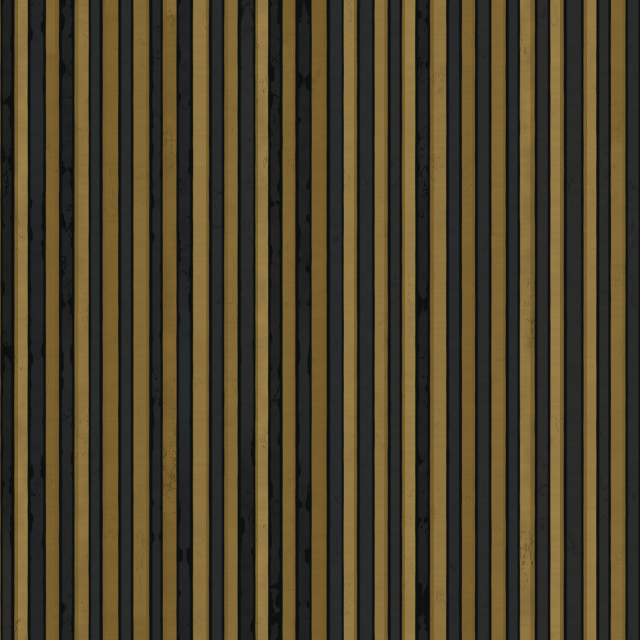
A Shadertoy shader for this texture:

```glsl
// Upright slats: worn brass bars alternating with charcoal bars in black grooves.
// Each bar gets hashed edges, tint and bevel; noise adds grain, chips and cracks.

#define BARS 21.45      // brass bars across the canvas
#define PHASE 0.225     // start of the first cell, in cells
#define BRASS_WIDTH 0.5 // mean brass width, in cells
#define GROOVE 0.085    // mean black groove width, in cells
#define WEAR 1.0        // strength of chips and cracks

const vec3 BLACK = vec3(0.055, 0.058, 0.06);
const vec3 SOOT = vec3(0.115, 0.12, 0.122);
const vec3 CHARCOAL = vec3(0.172, 0.172, 0.165);
const vec3 BRASS_DARK = vec3(0.47, 0.37, 0.175);
const vec3 BRASS = vec3(0.545, 0.445, 0.243);
const vec3 BRASS_LIGHT = vec3(0.59, 0.49, 0.28);

float hash(vec2 p) {
    vec3 q = fract(p.xyx * vec3(0.1031, 0.1030, 0.0973));
    q += dot(q, q.yzx + 33.33);
    return fract((q.x + q.y) * q.z);
}

float noise(vec2 p) {
    vec2 i = floor(p), f = fract(p);
    f = f * f * (3.0 - 2.0 * f);
    return mix(mix(hash(i), hash(i + vec2(1, 0)), f.x),
               mix(hash(i + vec2(0, 1)), hash(i + vec2(1, 1)), f.x), f.y);
}

float fbm(vec2 p) {
    float sum = 0.0, amp = 0.5;
    for (int i = 0; i < 4; i++) {
        sum += amp * noise(p);
        p = p * 2.03 + 17.1;
        amp *= 0.5;
    }
    return sum;
}

// Left and right edge of brass bar k, in cells
vec2 brassEdges(float k) {
    float center = k + 0.5 + 0.11 * (hash(vec2(k, 3.0)) - 0.5);
    float width = BRASS_WIDTH + 0.13 * (hash(vec2(k, 8.0)) - 0.5);
    return center + vec2(-0.5, 0.5) * width;
}

// Smooth coverage of the span from e.x to e.y
float span(float x, vec2 e, float soft) {
    return smoothstep(-soft, soft, x - e.x) * smoothstep(-soft, soft, e.y - x);
}

// Thin, broken, winding cracks
float cracks(vec2 p) {
    float ridge = abs(fbm(p * vec2(55.0, 28.0)) - 0.47);
    return smoothstep(0.022, 0.004, ridge) * smoothstep(0.46, 0.62, fbm(p * 13.0 + 40.0));
}

vec3 darkBar(vec2 p, float u, float k, float soft) {
    // Wear is heavier on the left and fades in and out along each bar
    float worn = smoothstep(0.35, 0.75, hash(vec2(k, 21.0)) + 0.55 - 1.1 * p.x);
    worn *= WEAR * smoothstep(0.2, 0.5, noise(vec2(k * 7.3, p.y * 2.5)));

    // Charcoal face between two grooves of uneven width
    float lean = 0.05 * (hash(vec2(k, 13.0)) - 0.5);
    vec2 face = vec2(brassEdges(k - 1.0).y + GROOVE + lean,
                     brassEdges(k).x - GROOVE + lean);
    float chip = worn * 0.16 * smoothstep(0.5, 0.75, fbm(p * vec2(50.0, 38.0) + k));
    face += vec2(chip, -chip);

    vec3 tint = CHARCOAL + vec3(-0.018, -0.004, 0.008) * hash(vec2(k, 31.0));
    vec3 color = mix(tint, SOOT, 0.85 * worn);
    color *= 0.93 + 0.14 * fbm(p * vec2(90.0, 150.0));
    color += 0.035 * worn * (fbm(p * vec2(45.0, 70.0) + 9.0) - 0.5);
    color = mix(color, BLACK * 0.8, cracks(p + k * 0.37) * (0.25 + 0.6 * worn));
    return mix(BLACK, color, span(u, face, soft + 0.012));
}

vec3 brassBar(vec2 p, float u, float k, vec2 edges) {
    float t = (u - edges.x) / (edges.y - edges.x);
    float side = hash(vec2(k, 44.0));
    t = side < 0.4 ? 1.0 - t : t;

    // Tint per bar, with a shift at one height on some bars
    float shade = hash(vec2(k, 52.0));
    shade += 0.3 * (hash(vec2(k, 57.0)) - 0.5) * smoothstep(-0.003, 0.003, p.y - hash(vec2(k, 61.0)));
    vec3 color = mix(BRASS_DARK, BRASS, smoothstep(0.0, 0.45, shade));
    color = mix(color, BRASS_LIGHT, 0.8 * smoothstep(0.5, 0.9, shade));

    // Flat bevel along one side and a darker rim on both
    float bevel = smoothstep(-0.02, 0.02, t - 0.7 - 0.12 * hash(vec2(k, 66.0)));
    color = mix(color, BRASS_DARK * 0.96, 0.85 * bevel);
    color *= 1.0 - 0.16 * smoothstep(0.42, 0.5, abs(t - 0.5));

    // Cloudy stains, cross grain and faint scuffs
    float stained = smoothstep(0.45, 0.9, hash(vec2(k, 71.0)));
    color *= 1.0 + (0.07 + 0.14 * stained) * (fbm(p * vec2(42.0, 24.0) + k * 3.0) - 0.47);
    color *= 0.98 + 0.04 * noise(p * vec2(45.0, 260.0));
    return color * (1.0 - (0.08 + 0.1 * stained) * WEAR * cracks(p * 1.1 + k * 0.71));
}

void mainImage(out vec4 fragColor, in vec2 fragCoord) {
    vec2 p = fragCoord / iResolution.xy;
    float soft = 0.8 * BARS / iResolution.x;
    float u = p.x * BARS - PHASE;
    float k = floor(u);
    vec2 edges = brassEdges(k);
    float wobble = 0.012 * (noise(vec2(k * 5.0, p.y * 45.0)) - 0.5);

    vec3 color = darkBar(p, u, floor(u + 0.5), soft);
    color = mix(color, brassBar(p, u, k, edges), span(u + wobble, edges, soft));
    fragColor = vec4(color, 1.0);
}
```
